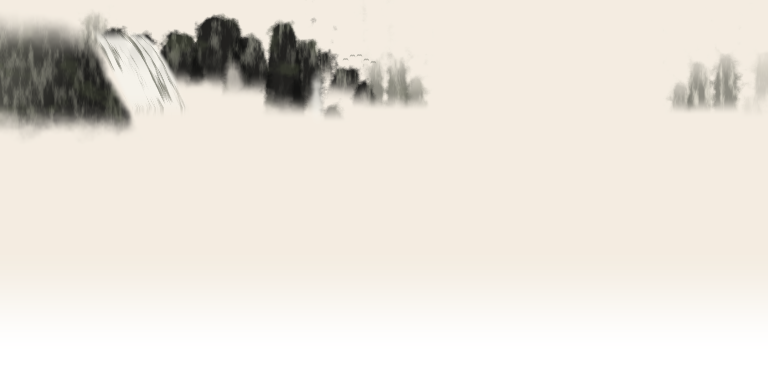
This background is drawn by a Shadertoy shader. Its source:

```glsl
// Ink-wash cliffs and a waterfall floating in mist on warm paper.
// Rounded rocks with noise-roughened outlines are layered in loops, then
// water, mist and birds are painted over. Units: canvas height = 1.

const vec3 CREAM = vec3(0.955, 0.926, 0.882);
const vec3 INK = vec3(0.07, 0.07, 0.065);
const vec3 STONE = vec3(0.43, 0.43, 0.39);
const vec3 PALE_STONE = vec3(0.72, 0.71, 0.66);
const vec3 MOSS = vec3(0.30, 0.33, 0.23);
const vec3 FOAM = vec3(0.96, 0.95, 0.92);

float hash(vec2 p) {
    return fract(sin(dot(p, vec2(127.1, 311.7))) * 43758.5453);
}

float noise(vec2 p) {
    vec2 i = floor(p), f = fract(p);
    f = f * f * (3.0 - 2.0 * f);
    return mix(mix(hash(i), hash(i + vec2(1, 0)), f.x),
               mix(hash(i + vec2(0, 1)), hash(i + vec2(1, 1)), f.x), f.y);
}

float fbm(vec2 p) {
    float sum = 0.0, amp = 0.5;
    for (int i = 0; i < 4; i++) {
        sum += amp * noise(p);
        p = p * 2.03 + 7.1;
        amp *= 0.5;
    }
    return sum;
}

// Coverage of a rounded rock: (centre x, half width, top, base), fading at its base
float rock(vec2 p, vec4 r, float edge, float fade) {
    float u = (p.x - r.x) / r.y;
    float tall = r.z - r.w;
    float ridge = r.z - tall * u * u * u * u;
    float slope = 4.0 * tall * u * u * u / r.y;
    float dist = (ridge - p.y) / sqrt(1.0 + slope * slope);
    dist += 0.022 * (fbm(p * 55.0) - 0.47);
    return smoothstep(-edge, edge, dist) * smoothstep(r.w, r.w + fade, p.y);
}

vec3 rockColour(vec2 p, vec3 dark, vec3 light) {
    float streaks = fbm(p * vec2(75.0, 20.0));
    float moss = smoothstep(0.5, 0.75, fbm(p * 17.0 + 3.0));
    vec3 c = mix(dark, light, smoothstep(0.35, 0.8, streaks));
    return mix(c, MOSS, 0.35 * moss);
}

// Soft elliptical cloud with a ragged outline
float mist(vec2 p, vec2 centre, vec2 radius) {
    vec2 q = (p - centre) / radius;
    return smoothstep(1.5, 0.3, length(q) + 1.1 * (fbm(p * 22.0) - 0.47));
}

// Big cliff on the left, cut by a slanted right side
float cliff(vec2 p, float wobble) {
    float side = 0.225 + 0.5 * (0.92 - p.y) - p.x + 0.03 * wobble;
    float top = smoothstep(0.975, 0.86, p.y + 0.10 * p.x + 0.04 * wobble);
    float bottom = smoothstep(0.63, 0.75, p.y + 0.09 * wobble);
    return smoothstep(-0.012, 0.02, side) * top * bottom;
}

// Waterfall: returns coverage in x and streak brightness in y
vec2 waterfall(vec2 p) {
    float fall = clamp((0.92 - p.y) / 0.2, 0.0, 1.0);
    float left = 0.235 + 0.1 * fall;
    float right = 0.345 + 0.15 * sqrt(fall);
    float u = (p.x - left) / (right - left);
    float cover = smoothstep(0.0, 0.1, u) * smoothstep(1.0, 0.9, u);
    cover *= smoothstep(0.93, 0.89, p.y) * smoothstep(0.69, 0.76, p.y);
    float streaks = fbm(vec2(u * 16.0, p.y * 13.0));
    return vec2(cover, smoothstep(0.22, 0.5, streaks));
}

float bird(vec2 p, float size, float aa) {
    float wing = abs(p.y - 0.5 * abs(p.x) + 1.0 * p.x * p.x / size);
    return smoothstep(aa, 0.0, wing) * smoothstep(size, 0.5 * size, abs(p.x));
}

void mainImage(out vec4 fragColor, in vec2 fragCoord) {
    vec2 p = fragCoord / iResolution.y;
    p.x *= 2.0 * iResolution.y / iResolution.x;
    float aa = 1.5 / iResolution.y;

    // Paper fading to white at the foot
    vec3 paper = mix(vec3(1.0), CREAM, smoothstep(0.07, 0.36, p.y));
    vec3 col = paper;

    // Hazy distant pillars, in a middle and a right-hand group
    vec4 pale[9] = vec4[9](
        vec4(0.25, 0.04, 0.965, 0.85), vec4(0.98, 0.024, 0.84, 0.71),
        vec4(1.035, 0.032, 0.85, 0.71), vec4(1.08, 0.03, 0.80, 0.71),
        vec4(1.775, 0.03, 0.785, 0.70), vec4(1.82, 0.035, 0.835, 0.70),
        vec4(1.89, 0.034, 0.855, 0.70), vec4(1.96, 0.03, 0.745, 0.69),
        vec4(1.99, 0.03, 0.86, 0.72));
    vec3 paleStone = rockColour(p, STONE * 0.95, PALE_STONE * 1.12);
    for (int i = 0; i < 9; i++) {
        float haze = i < 7 ? 0.72 : 0.28;
        haze *= 1.0 - 0.6 * smoothstep(pale[i].z - 0.07, pale[i].z, p.y);
        col = mix(col, paleStone, haze * rock(p, pale[i], 0.006 + aa, 0.05));
    }

    // Dark near rocks
    vec4 near[11] = vec4[11](
        vec4(0.30, 0.035, 0.93, 0.84), vec4(0.37, 0.04, 0.91, 0.80),
        vec4(0.47, 0.065, 0.915, 0.76), vec4(0.57, 0.085, 0.955, 0.755),
        vec4(0.645, 0.065, 0.905, 0.74), vec4(0.80, 0.045, 0.895, 0.70),
        vec4(0.845, 0.022, 0.86, 0.78), vec4(0.74, 0.054, 0.942, 0.69),
        vec4(0.90, 0.045, 0.825, 0.735), vec4(0.95, 0.032, 0.79, 0.715),
        vec4(0.865, 0.024, 0.725, 0.68));
    for (int i = 0; i < 11; i++) {
        float lit = smoothstep(near[i].z - 0.16, near[i].z, p.y);
        vec3 stone = rockColour(p + float(i), INK, mix(INK * 2.0, STONE * 1.15, lit));
        col = mix(col, stone, 0.93 * rock(p, near[i], 0.004 + aa, 0.07));
    }

    // Left cliff, greyer towards the canvas border
    float wobble = fbm(p * 14.0) - 0.47;
    float shade = smoothstep(0.0, 0.24, p.x + 0.5 * (0.80 - p.y));
    vec3 cliffStone = rockColour(p, mix(STONE * 0.6, INK, shade), mix(STONE * 1.15, STONE * 0.7, shade));
    col = mix(col, cliffStone, 0.95 * cliff(p, wobble));

    // Main waterfall and the small cascade
    vec2 water = waterfall(p);
    col = mix(col, mix(STONE * 1.2, FOAM, water.y), 0.92 * water.x);
    float cascade = mist(p, vec2(0.825, 0.755), vec2(0.018, 0.06));
    col = mix(col, FOAM, 0.8 * cascade);

    // Drifting mist
    float veil = max(mist(p, vec2(0.51, 0.755), vec2(0.075, 0.03)),
                     mist(p, vec2(0.615, 0.705), vec2(0.12, 0.055)));
    veil = max(veil, 0.7 * mist(p, vec2(0.61, 0.79), vec2(0.022, 0.045)));
    veil = max(veil, 0.6 * mist(p, vec2(0.875, 0.74), vec2(0.035, 0.03)));
    col = mix(col, paper, 0.92 * veil);

    // Faint flock
    for (int i = 0; i < 5; i++) {
        float k = float(i);
        vec2 at = vec2(0.90 + 0.018 * k, 0.838 + 0.022 * hash(vec2(k, 4.0)));
        col = mix(col, STONE, 0.45 * bird(p - at, 0.009, aa));
    }
    fragColor = vec4(col, 1.0);
}
```
